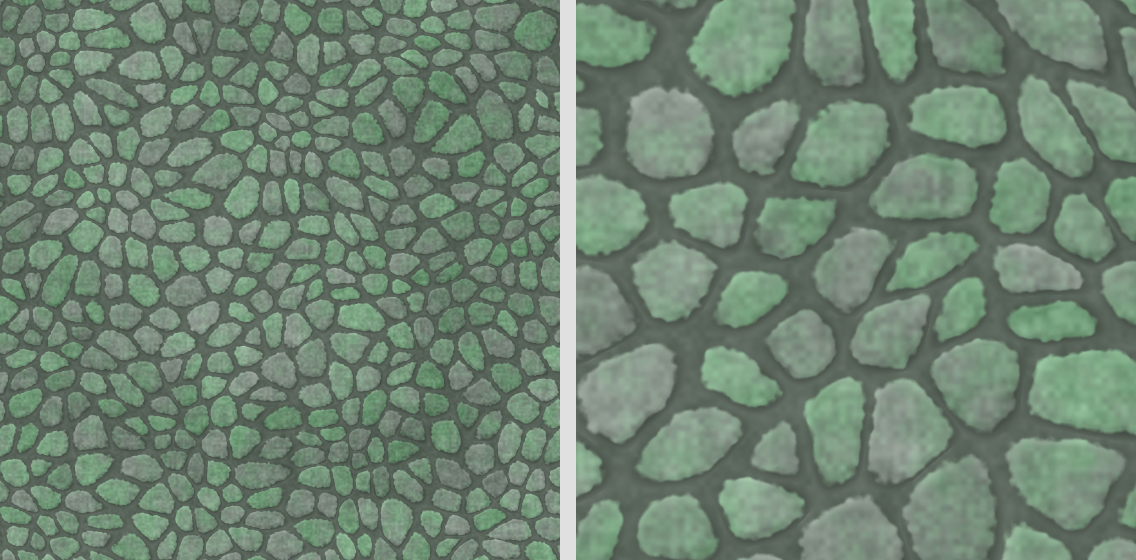
Left, the full canvas; right, a detail of the centre.
Reproduce this texture procedurally as a WebGL 1 fragment shader.

```glsl
precision highp float;
uniform vec2 u_resolution;

#define STONES vec2(19.0, 21.0)
#define JITTER 0.78
#define ROUNDING 11.0
#define GAP 0.07
#define RAGGED 0.11
#define GRAIN 0.17
#define MORTAR vec3(0.355, 0.400, 0.360)
#define GREY_STONE vec3(0.492, 0.537, 0.500)
#define GREEN_STONE vec3(0.440, 0.612, 0.470)
#define LIGHT_DIR vec2(-0.45, 0.89)

float hash(vec2 p) {
  vec3 q = fract(p.xyx * vec3(0.1031, 0.1030, 0.0973));
  q += dot(q, q.yzx + 33.33);
  return fract((q.x + q.y) * q.z);
}

float noise(vec2 p) {
  vec2 i = floor(p), f = fract(p);
  f = f * f * (3.0 - 2.0 * f);
  vec2 e = vec2(1.0, 0.0);
  return mix(mix(hash(i), hash(i + e), f.x),
             mix(hash(i + e.yx), hash(i + e.xx), f.x), f.y);
}

float fbm(vec2 p) {
  float sum = 0.0, amp = 0.53;
  for (int i = 0; i < 4; i++) {
    sum += amp * noise(p);
    p = mat2(0.8, 0.6, -0.6, 0.8) * p * 2.03 + 17.3;
    amp *= 0.5;
  }
  return sum;
}

// Jittered centre of a stone, with alternate rows staggered
vec2 stoneCentre(vec2 cell) {
  vec2 jitter = vec2(hash(cell + 61.7), hash(cell + 143.2)) - 0.5;
  float stagger = 0.5 * mod(cell.y, 2.0) - 0.25;
  return cell + 0.5 + vec2(stagger, 0.0) + JITTER * jitter;
}

// Rounded distance to the cell border; also gives the nearest cell and centre offset
float stoneDistance(vec2 p, out vec2 nearCell, out vec2 toCentre) {
  vec2 base = floor(p);
  float best = 100.0;
  nearCell = base;
  toCentre = vec2(0.0);
  for (int y = -2; y <= 2; y++) {
    for (int x = -2; x <= 2; x++) {
      vec2 cell = base + vec2(float(x), float(y));
      vec2 r = stoneCentre(cell) - p;
      float d = dot(r, r);
      if (d < best) {
        best = d;
        nearCell = cell;
        toCentre = r;
      }
    }
  }
  float sum = 0.0;
  for (int y = -2; y <= 2; y++) {
    for (int x = -2; x <= 2; x++) {
      vec2 r = stoneCentre(base + vec2(float(x), float(y))) - p;
      vec2 between = r - toCentre;
      float len = length(between);
      if (len > 0.001) {
        float d = dot(0.5 * (r + toCentre), between / len);
        sum += exp(-ROUNDING * d);
      }
    }
  }
  return -log(sum) / ROUNDING;
}

void main() {
  vec2 uv = gl_FragCoord.xy / u_resolution;

  // Layout, gently warped so the rows wander
  vec2 warp = vec2(noise(uv * 7.0), noise(uv * 7.0 + 31.0)) - 0.5;
  vec2 p = uv * STONES + warp * 1.3 + 40.0;
  vec2 cell, toCentre;
  float d = stoneDistance(p, cell, toCentre);

  // Surface textures: fine grain, woven streaks and soft patches
  float fine = noise(uv * 250.0 + 9.0) - 0.5;
  float medium = fbm(uv * 85.0) - 0.5;
  float weave = noise(uv * vec2(230.0, 32.0)) + noise(uv * vec2(32.0, 230.0) + 77.0) - 1.0;
  float patches = fbm(uv * 38.0 + 120.0) - 0.5;
  float region = noise(uv * 5.0 + 210.0) - 0.5;

  // Ragged stone outline
  float gap = GAP + 0.06 * (hash(cell + 7.0) - 0.5);
  float edge = d - gap + RAGGED * (0.4 * fine + 0.8 * medium);
  float stone = smoothstep(-0.025, 0.03, edge);
  float facing = dot(normalize(-toCentre + 0.0001), LIGHT_DIR);

  // Stone colour varies per stone and within it
  float greenness = 0.47 + 0.8 * (hash(cell + 19.0) - 0.5) + 1.3 * patches + 0.35 * fine;
  vec3 stoneColor = mix(GREY_STONE, GREEN_STONE, clamp(greenness, 0.0, 1.0));
  stoneColor += 0.07 * (hash(cell + 83.0) - 0.5) + 0.09 * region;
  stoneColor += GRAIN * (0.45 * fine + 0.65 * medium + 0.25 * weave);

  // Lit and shaded rims
  float rim = exp(-pow((edge - 0.035) / 0.035, 2.0));
  stoneColor += rim * (0.012 + 0.045 * facing);
  stoneColor *= 1.0 - 0.08 * (1.0 - smoothstep(0.0, 0.16, edge)) * (0.5 - 0.5 * facing);

  // Mortar with contact shadow below each stone
  vec3 mortarColor = MORTAR + 0.04 * region + GRAIN * (0.3 * fine + 0.5 * medium);
  float shadow = exp(-pow(edge / 0.06, 2.0)) * (0.6 - 0.5 * facing);
  mortarColor *= 1.0 - 0.2 * shadow;

  gl_FragColor = vec4(mix(mortarColor, stoneColor, stone), 1.0);
}
```
